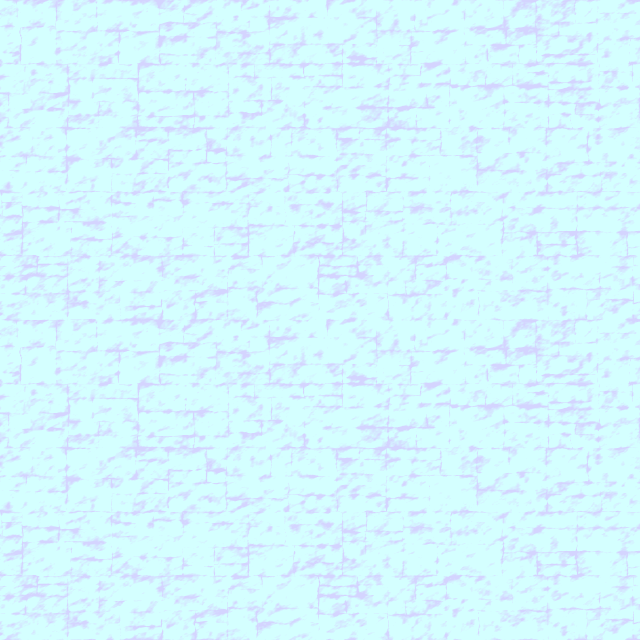
A three.js fragment shader for this texture:

```glsl
// Pale cyan wall of irregular, pitted stone blocks with thin lavender joints.
varying vec2 vUv;

float hash(vec2 p) {
  vec3 q = fract(p.xyx * 0.1031);
  q += dot(q, q.yzx + 33.33);
  return fract((q.x + q.y) * q.z);
}

// Value noise that repeats vertically after the given number of cells.
float noise(vec2 p, float period) {
  vec2 cell = floor(p);
  vec2 f = fract(p);
  f = f * f * (3.0 - 2.0 * f);
  float y0 = mod(cell.y, period);
  float y1 = mod(cell.y + 1.0, period);
  return mix(mix(hash(vec2(cell.x, y0)), hash(vec2(cell.x + 1.0, y0)), f.x),
             mix(hash(vec2(cell.x, y1)), hash(vec2(cell.x + 1.0, y1)), f.x), f.y);
}

// Small slanted flecks in three octaves.
float pitting(vec2 p) {
  vec2 q = vec2(38.0 * p.x, 58.0 * p.y - 20.0 * p.x);
  float period = 58.0;
  float amplitude = 0.5;
  float sum = 0.0;
  for (int i = 0; i < 3; i++) {
    sum += amplitude * noise(q, period);
    q = q * 2.0 + vec2(17.0, 0.0);
    period *= 2.0;
    amplitude *= 0.55;
  }
  return sum / 0.926;
}

// Splits wide panels into blocks; returns joint distance and block seed.
vec2 masonry(vec2 p) {
  float row = floor(p.y * 5.0);
  float rowId = mod(row, 5.0);
  float shift = hash(vec2(rowId, 7.0));
  float column = floor(p.x * 2.0 + shift);
  vec2 low = vec2((column - shift) * 0.5, row * 0.2);
  vec2 high = low + vec2(0.5, 0.2);
  float seed = hash(vec2(column + 5.0, rowId + 11.0));

  for (int i = 0; i < 4; i++) {
    if (i == 3 && seed < 0.5) break;
    vec2 size = high - low;
    float cut = mix(0.3, 0.7, hash(vec2(seed * 91.7, 3.0)));
    float side;
    if (size.x > 2.2 * size.y) {
      float x = low.x + size.x * cut;
      side = step(x, p.x);
      if (side > 0.5) low.x = x;
      else high.x = x;
    } else {
      float y = low.y + size.y * cut;
      side = step(y, p.y);
      if (side > 0.5) low.y = y;
      else high.y = y;
    }
    seed = hash(vec2(seed * 83.1, side + 19.0));
  }

  // Upright joints are fine; the wear is widest below a level joint.
  float upright = 2.2 * min(p.x - low.x, high.x - p.x);
  float level = min(1.8 * (p.y - low.y), high.y - p.y);
  return vec2(max(min(upright, level), 0.0), seed);
}

void main() {
  // The wall tile spans the full width and repeats twice upwards.
  vec2 p = vUv * 2.0;

  // Ragged block outlines
  vec2 wobble = vec2(noise(p * 40.0, 40.0), noise(p * 40.0 + vec2(71.0, 0.0), 40.0));
  vec2 block = masonry(p + (wobble - 0.5) * 0.006);

  // Joints fade in and out, gathering wear along their edges.
  float strength = mix(0.1, 0.5, noise(p * 18.0 + vec2(37.0, 0.0), 18.0));
  float joint = strength * exp(-block.x / 0.006);

  // Roughness varies slightly from block to block.
  float wear = pitting(p) + joint + (block.y - 0.5) * 0.04;
  float shade = clamp((wear - 0.575) / 0.29, 0.0, 1.0);

  vec3 stone = vec3(0.83, 1.0, 1.0);
  vec3 crevice = vec3(0.83, 0.83, 1.0);
  gl_FragColor = vec4(mix(stone, crevice, shade), 1.0);
}
```
